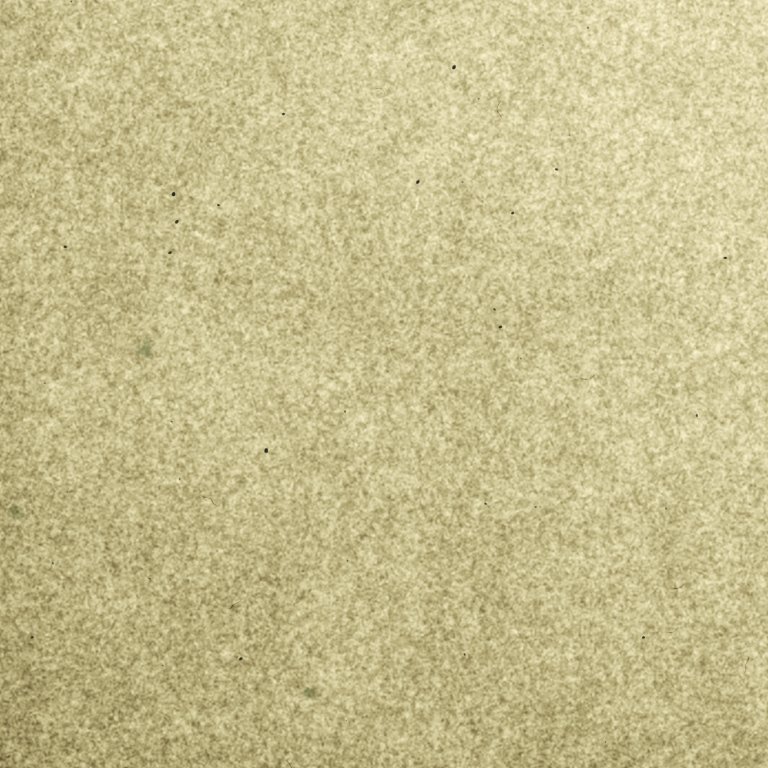
Give the GLSL for this texture, as a Shadertoy shader.

```glsl
// Aged, straw-coloured paper: a slanting light gradient, faint mottling and
// a dense felt of short fibres, all summed into one tone that tints the paper.
// Scattered dark specks, loose hairs, pale wisps and faint stains lie on top.

const vec3 PAPER = vec3(0.783, 0.747, 0.556);
const vec3 TONE_TINT = vec3(1.0, 1.06, 1.19);   // channel response to tone
const float SHADOW_BLUE = 0.8;                  // keeps deep tones less yellow
const float HIGHLIGHT_ROLLOFF = 1.0;
const vec3 SPECK_COLOR = vec3(0.13, 0.14, 0.08);
const vec3 STAIN_TINT = vec3(0.74, 0.78, 0.70);

const vec2 LIGHT_SLOPE = vec2(0.065, 0.110);    // brighter to the upper right
const float EDGE_SHADE = 0.045;
const float MOTTLE = 0.016;
const float FELT = 0.054;
const float GRAIN = 0.056;
const float CLUMPS = 0.022;
const float STREAK = 0.012;
const vec2 FIBRE_FREQ = vec2(135.0, 330.0);     // along and across a fibre

const int SPECKS = 42;
const int HAIRS = 9;
const int WISPS = 18;
const int STAINS = 3;

float hash(vec2 p) {
    vec3 q = fract(p.xyx * 0.1031);
    q += dot(q, q.yzx + 33.33);
    return fract((q.x + q.y) * q.z);
}

vec2 hash2(float id, float seed) {
    return vec2(hash(vec2(id, seed)), hash(vec2(id + 57.0, seed + 19.0)));
}

mat2 rotate(float a) {
    float c = cos(a), s = sin(a);
    return mat2(c, -s, s, c);
}

// Smooth value noise in -1..1
float noise(vec2 p) {
    vec2 i = floor(p), f = fract(p);
    f = f * f * (3.0 - 2.0 * f);
    float low = mix(hash(i), hash(i + vec2(1, 0)), f.x);
    float high = mix(hash(i + vec2(0, 1)), hash(i + vec2(1, 1)), f.x);
    return 2.0 * mix(low, high, f.y) - 1.0;
}

// Clouds from broad to small
float mottle(vec2 p) {
    float sum = 0.0, freq = 4.5;
    for (int i = 0; i < 4; i++) {
        sum += noise(p * freq + 31.7 * float(i));
        freq *= 2.3;
    }
    return sum;
}

// Short stretched strokes crossing in several directions
float felt(vec2 p) {
    float sum = 0.0;
    for (int i = 0; i < 4; i++) {
        vec2 q = rotate(0.35 + 0.785 * float(i)) * p;
        q += 0.0015 * noise(p * 80.0 + 13.0 * float(i));
        sum += noise(q * FIBRE_FREQ + 71.3 * float(i));
    }
    return sum;
}

// Coverage of one randomly placed, gently bent thread
float thread(vec2 p, float id, float seed, float reach, float width, float px) {
    vec2 shape = hash2(id, seed + 5.0);
    vec2 q = rotate(6.283 * shape.x) * (p - hash2(id, seed));
    float halfLength = reach * mix(0.35, 1.0, shape.y);
    float along = q.x / halfLength;
    float bend = (hash(vec2(id, seed + 9.0)) - 0.5) * halfLength;
    float d = abs(q.y - bend * along * along - 0.003 * noise(q.xx * 70.0 + id));
    float line = 1.0 - smoothstep(width - 0.5 * px, width + px, d);
    return line * (1.0 - smoothstep(0.5, 1.0, abs(along)));
}

void mainImage(out vec4 fragColor, in vec2 fragCoord) {
    vec2 p = fragCoord / iResolution.y;
    float px = 1.0 / iResolution.y;

    // Light, edge shading and paper structure
    float tone = 0.008 + dot(p - 0.5, LIGHT_SLOPE);
    tone -= EDGE_SHADE * (exp(-p.x * 14.0) + exp(-p.y * 12.0) * 0.6);
    tone += MOTTLE * mottle(p) + FELT * felt(p);
    tone += STREAK * noise(p * vec2(130.0, 9.0));
    tone += GRAIN * noise(p * 347.0) + CLUMPS * noise(p * 120.0 + 9.0);

    // Pale wisps, broken by noise, and fine dark hairs
    float broken = smoothstep(-0.5, 0.5, noise(p * 95.0 + 4.0));
    for (int i = 0; i < WISPS; i++)
        tone += 0.08 * broken * thread(p, float(i), 3.0, 0.055, 0.0014, px);
    for (int i = 0; i < HAIRS; i++)
        tone -= 0.15 * thread(p, float(i), 41.0, 0.020, 0.0004, px);

    // Tone to colour, with softened highlights
    tone -= HIGHLIGHT_ROLLOFF * tone * tone;
    vec3 color = PAPER + TONE_TINT * tone;
    color.b += SHADOW_BLUE * tone * tone;

    // Small blurred stains with ragged edges
    for (int i = 0; i < STAINS; i++) {
        float d = length(p - hash2(float(i), 83.0)) + 0.006 * noise(p * 120.0);
        color *= mix(vec3(1.0), STAIN_TINT, 1.0 - smoothstep(0.0, 0.014, d));
    }

    // Dark specks, mostly tiny
    for (int i = 0; i < SPECKS; i++) {
        float size = hash(vec2(float(i), 127.0));
        float radius = mix(0.0005, 0.0020, size * size * size);
        vec2 q = rotate(6.283 * size) * (p - hash2(float(i), 101.0));
        float d = length(q * vec2(1.0, 0.75)) + 0.0005 * noise(p * 300.0);
        float cover = 1.0 - smoothstep(radius - 0.5 * px, radius + px, d);
        color = mix(color, SPECK_COLOR, cover * mix(0.5, 0.95, size));
    }

    fragColor = vec4(clamp(color, 0.0, 1.0), 1.0);
}
```
